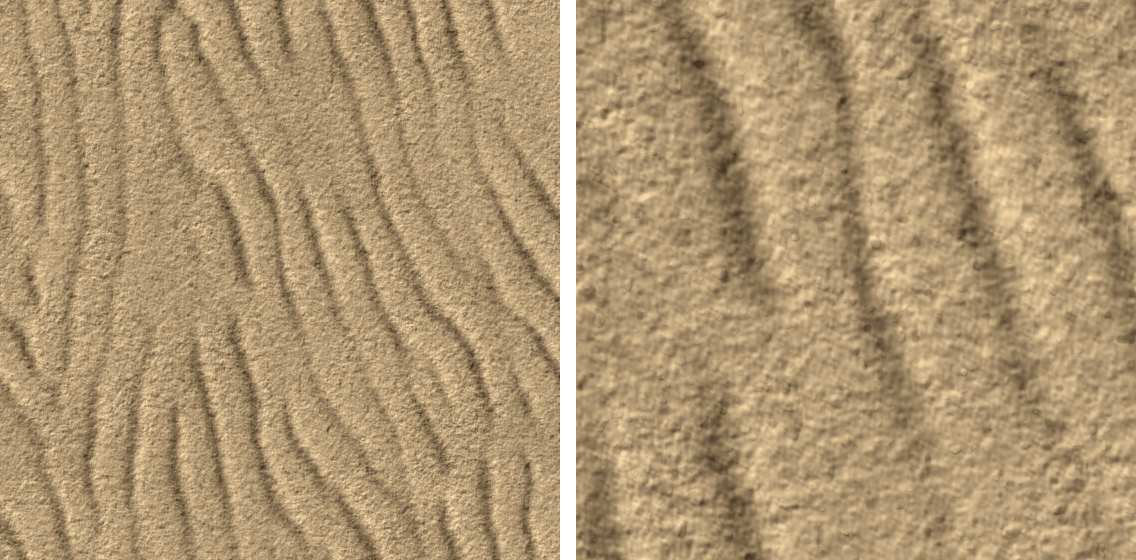
Left: the whole. Right: its middle third, enlarged.
A WebGL 2 fragment shader for this texture:

```glsl
#version 300 es
precision highp float;

uniform vec2 u_resolution;
out vec4 fragColor;

const float TAU = 6.283185;
const vec2 LIGHT_DIR = vec2(-0.5, 0.866);

float hash1(vec2 p) {
    vec3 q = fract(p.xyx * 0.1031);
    q += dot(q, q.yzx + 33.33);
    return fract((q.x + q.y) * q.z);
}

vec2 hash2(vec2 p) {
    vec3 q = fract(p.xyx * vec3(0.1031, 0.1030, 0.0973));
    q += dot(q, q.yzx + 33.33);
    return fract((q.xx + q.yz) * q.zy);
}

float noise(vec2 p) {
    vec2 cell = floor(p);
    vec2 f = p - cell;
    f = f * f * (3.0 - 2.0 * f);
    float low = mix(hash1(cell), hash1(cell + vec2(1.0, 0.0)), f.x);
    float high = mix(hash1(cell + vec2(0.0, 1.0)), hash1(cell + 1.0), f.x);
    return mix(low, high, f.y);
}

float fbm(vec2 p, int octaves, float gain) {
    float sum = 0.0, weight = 0.5;
    for (int i = 0; i < octaves; i++) {
        sum += weight * noise(p);
        p = mat2(1.6, 1.2, -1.2, 1.6) * p + 17.3;
        weight *= gain;
    }
    return sum;
}

vec2 warp(vec2 p, float scale, float amount) {
    return p + amount * (vec2(noise(p * scale), noise(p * scale + 53.1)) - 0.5);
}

// Sum of elongated wave packets; the angle of the result is the ripple phase
vec2 rippleWave(vec2 p, vec2 cellSize, float frequency, float tilt) {
    vec2 g = p / cellSize;
    vec2 sum = vec2(0.0);
    vec2 meanNormal = vec2(cos(tilt), sin(tilt));
    for (int y = -1; y <= 1; y++)
    for (int x = -1; x <= 1; x++)
    for (int k = 0; k < 2; k++) {
        vec2 id = floor(g) + vec2(x, y);
        vec2 seed = id + 37.0 * float(k) + 9.0;
        vec2 center = id + hash2(seed);
        vec2 d = g - center;
        float weight = max(0.0, 1.0 - dot(d, d));
        vec2 random = hash2(seed + 71.0);
        float angle = tilt + 1.1 * (noise(center * 0.7 + 5.0) - 0.5);
        float along = dot(d * cellSize, vec2(cos(angle), sin(angle)));
        float offset = frequency * dot(center * cellSize, meanNormal) + 0.6 * (random.x - 0.5);
        float phase = TAU * (frequency * (0.85 + 0.3 * random.y) * along + offset);
        sum += weight * weight * vec2(cos(phase), sin(phase));
    }
    return sum;
}

// Narrow dark trough with a bright crest on its right
float rippleShade(vec2 wave) {
    float phase = atan(wave.y, wave.x);
    float trough = exp(2.6 * (-cos(phase) - 1.0));
    float crest = exp(2.0 * (-cos(phase - 1.5) - 1.0));
    return (0.30 * crest - 0.58 * trough) * smoothstep(0.05, 0.8, length(wave));
}

// Scattered stones, lit on one side and casting a short shadow
float pebbles(vec2 p, float density) {
    float shade = 0.0;
    for (int y = -1; y <= 1; y++)
    for (int x = -1; x <= 1; x++) {
        vec2 id = floor(p) + vec2(x, y);
        vec2 size = hash2(id + 23.0);
        float present = step(hash1(id + 91.0), density);
        float radius = mix(0.14, 0.38, size.x * size.x);
        vec2 d = p - id - hash2(id);
        d.x *= mix(0.75, 1.3, size.y);
        float body = 1.0 - smoothstep(0.75, 1.1, length(d) / radius);
        float shadow = 1.0 - smoothstep(0.6, 1.25, length(d + LIGHT_DIR * radius * 0.5) / radius);
        float lit = 0.12 + 0.3 * dot(d, LIGHT_DIR) / radius;
        shade += present * mix(-0.5 * shadow, lit, body);
    }
    return shade;
}

// Fine relief seen as the height change toward the light
float grit(vec2 p, float scale, float reach) {
    float here = fbm(p * scale, 3, 0.65);
    return here - fbm((p + LIGHT_DIR * reach) * scale, 3, 0.65);
}

vec3 sandColor(float tone) {
    return mix(vec3(0.48, 0.40, 0.29), vec3(0.83, 0.72, 0.55), clamp(tone, -0.6, 1.4));
}

void main() {
    vec2 p = gl_FragCoord.xy / min(u_resolution.x, u_resolution.y);

    // Broad ripples with uneven strength
    vec2 bent = warp(warp(p, 13.0, 0.016), 55.0, 0.006);
    float strength = mix(0.5, 1.25, smoothstep(0.2, 0.75, noise(p * 5.0 + 31.0)));
    float ripple = strength * rippleShade(rippleWave(bent, vec2(0.14, 0.28), 13.0, 0.17));
    float mottling = 0.3 * (fbm(p * 9.0 + 3.0, 4, 0.5) - 0.47);

    // Loose grains, gathered in patches
    float clump = smoothstep(0.3, 0.7, fbm(p * 11.0 + 67.0, 3, 0.5) + 0.25 * ripple);
    vec2 rough = warp(p, 150.0, 0.004);
    float stones = pebbles(rough * 62.0, mix(0.08, 0.5, clump));
    stones += 0.7 * pebbles(rough * 125.0 + 40.0, mix(0.2, 0.6, clump));
    float grains = mix(1.4, 1.9, clump) * grit(p, 110.0, 0.003);
    grains += 0.25 * (noise(p * 310.0) - 0.5);
    float pits = 0.35 * smoothstep(0.74, 0.92, noise(p * 140.0 + 11.0));

    float tone = 0.64 + ripple + mottling + 0.75 * stones + grains - pits;
    fragColor = vec4(sandColor(tone), 1.0);
}
```
